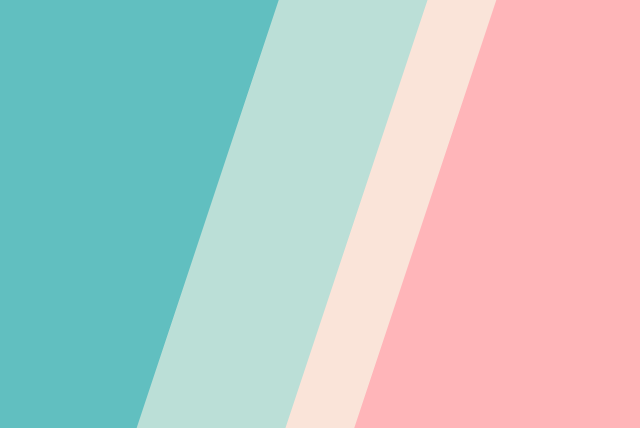
Reproduce this background procedurally as a Shadertoy shader.

```glsl
#define SLANT 0.2220       // sideways shift of an edge over the full height
#define MINT_EDGE 0.2135   // where each band begins along the bottom
#define CREAM_EDGE 0.4460
#define PINK_EDGE 0.5535
#define TEAL vec3(0.382, 0.749, 0.751)
#define MINT vec3(0.733, 0.873, 0.843)
#define CREAM vec3(0.980, 0.893, 0.851)
#define PINK vec3(1.000, 0.710, 0.727)

// Coverage of the area right of an edge, softened over one pixel
float rightOf(float across, float edge) {
    return clamp((across - edge) * iResolution.x + 0.5, 0.0, 1.0);
}

void mainImage(out vec4 fragColor, in vec2 fragCoord) {
    vec2 uv = fragCoord / iResolution.xy;

    // Sheared coordinate, constant along every slanted edge
    float across = uv.x - SLANT * uv.y;

    // Bands layered from left to right
    vec3 color = TEAL;
    color = mix(color, MINT, rightOf(across, MINT_EDGE));
    color = mix(color, CREAM, rightOf(across, CREAM_EDGE));
    color = mix(color, PINK, rightOf(across, PINK_EDGE));

    fragColor = vec4(color, 1.0);
}
```
